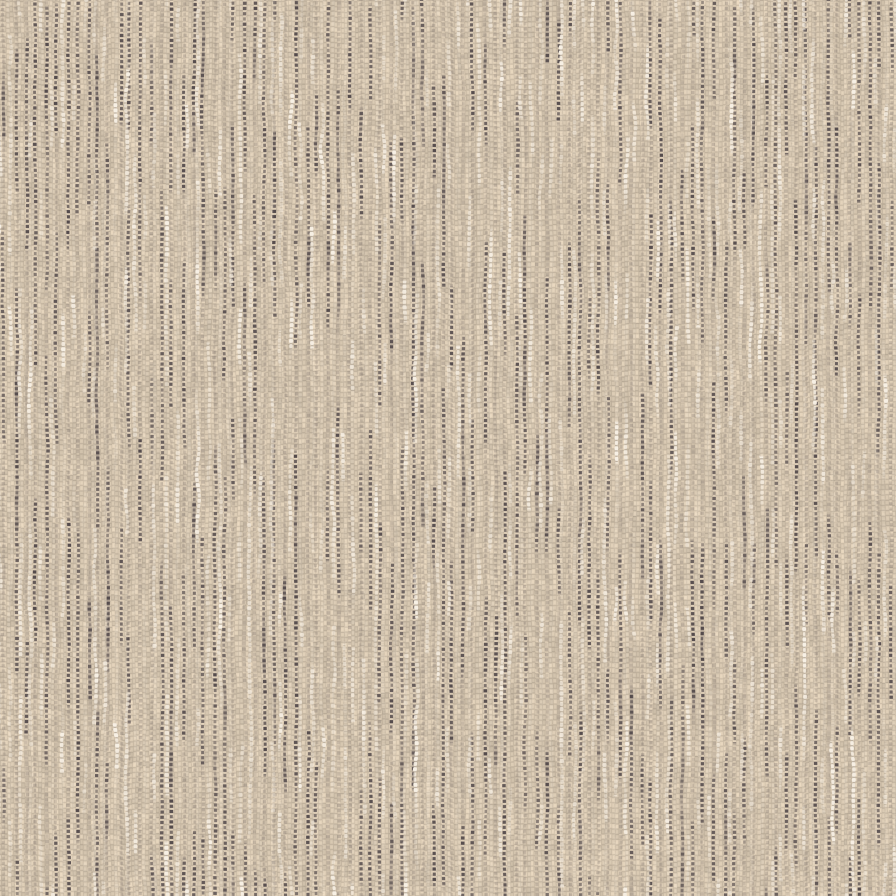
Reproduce this texture procedurally as a Shadertoy shader.

```glsl
// Beige woven cloth with broken dark dashes and pale slub threads running upright.
#define THREADS 258.0    // fine warp threads across the canvas
#define COLUMNS 86.0     // accent threads across the canvas
#define ROWS 172.0       // weft rows up the canvas
#define WOBBLE 0.0022    // sideways drift of the threads
#define DARK_SHARE 0.45  // part of the accent length that is dark
#define SLUB_SHARE 0.36  // part of the accent length that is pale
#define BEIGE vec3(0.855, 0.793, 0.703)
#define SHADE vec3(0.60, 0.55, 0.485)
#define DARK vec3(0.33, 0.295, 0.30)
#define PALE vec3(0.97, 0.94, 0.895)
#define SAMPLES 3        // antialiasing grid per axis

float hash(vec2 p) {
    return fract(sin(dot(p, vec2(127.1, 311.7))) * 43758.545);
}

float noise(vec2 p) {
    vec2 i = floor(p), f = fract(p);
    f = f * f * (3.0 - 2.0 * f);
    float low = mix(hash(i), hash(i + vec2(1.0, 0.0)), f.x);
    float high = mix(hash(i + vec2(0.0, 1.0)), hash(i + 1.0), f.x);
    return mix(low, high, f.y);
}

// Random runs along one thread: 1 inside a run, 0 outside.
float runs(float id, float y, float frequency, float share, float seed) {
    float s = y * frequency + 40.0 * hash(vec2(id, seed));
    s += 0.8 * noise(vec2(id * 2.7 + seed, s));
    float cell = floor(s);
    float inside = step(hash(vec2(cell, id + seed)), share);
    float before = step(hash(vec2(cell - 1.0, id + seed)), share);
    return mix(before, inside, smoothstep(0.0, 0.05, fract(s)));
}

// Plain weave: rounded threads of uneven width crossing over and under the weft.
vec3 ground(vec2 p) {
    vec2 q = p * vec2(THREADS, ROWS);
    q.x += 0.5 * (noise(vec2(p.x * THREADS * 0.5, p.y * 30.0)) - 0.5);
    float thread = floor(q.x);
    q.y += 0.4 * hash(vec2(thread, 2.0));
    vec2 cell = floor(q);
    vec2 f = abs(fract(q) - 0.5);
    float over = mod(cell.x + cell.y, 2.0);
    float sideGap = smoothstep(0.25, 0.5, f.x);
    float weftGap = smoothstep(0.22, 0.5, f.y);
    float gap = max(sideGap * (0.4 + 0.3 * over), weftGap * (0.8 - 0.35 * over));
    float streak = noise(vec2(thread * 7.3, p.y * 24.0)) - 0.5;
    float grain = hash(cell) - 0.5;
    return mix(BEIGE, SHADE, 0.58 * gap) * (1.0 + 0.07 * streak + 0.11 * grain);
}

// Dashed dark threads, one to a column; faint between their strong runs.
vec3 addDashes(vec3 color, vec2 p) {
    float x = p.x * COLUMNS;
    float id = floor(x);
    float center = 0.5 + 0.4 * (hash(vec2(id, 3.0)) - 0.5);
    center += 0.10 * (noise(vec2(id * 4.3, p.y * 50.0)) - 0.5);
    float row = p.y * ROWS + 0.4 * hash(vec2(id, 5.0));
    float knot = hash(vec2(id, floor(row)));
    float width = 0.12 + 0.05 * knot;
    float line = 1.0 - smoothstep(width - 0.03, width + 0.03, abs(fract(x) - center));
    float dash = 1.0 - smoothstep(0.25, 0.37, abs(fract(row) - 0.5));
    float solid = 0.4 * smoothstep(0.65, 0.85, noise(vec2(id * 6.1, p.y * 14.0)));
    float strength = 0.5 + 0.3 * noise(vec2(id * 5.7, p.y * 12.0)) + 0.4 * (knot - 0.3);
    float shown = mix(0.28, 1.0, runs(id, p.y, 9.0, DARK_SHARE, 11.0));
    color = mix(color, BEIGE * 1.07, 0.65 * line * shown);
    return mix(color, DARK, line * max(dash, solid) * shown * min(strength, 1.0));
}

// Pale slubs: thin beaded threads between the dark ones, mostly faint.
vec3 addSlubs(vec3 color, vec2 p) {
    float x = p.x * COLUMNS + 0.5;
    float id = floor(x);
    float bend = 0.30 * (noise(vec2(id * 3.1, p.y * 36.0)) - 0.5);
    float center = 0.5 + 0.3 * (hash(vec2(id, 7.0)) - 0.5) + bend;
    float row = p.y * ROWS + hash(vec2(id, 9.0));
    float bead = abs(fract(row) - 0.5);
    float knot = hash(vec2(floor(row), id));
    float width = (0.13 + 0.07 * knot) * sqrt(max(0.0, 1.0 - 3.4 * bead * bead));
    float body = 1.0 - smoothstep(width - 0.03, width + 0.03, abs(fract(x) - center));
    float rise = noise(vec2(id * 9.1, p.y * 16.0));
    float strength = 0.15 + 0.75 * rise * rise + 0.35 * knot;
    float shown = mix(0.2, 1.0, runs(id, p.y, 17.0, SLUB_SHARE, 23.0));
    float crease = smoothstep(0.3, 0.5, bead);
    return mix(color, mix(PALE, SHADE, 0.75 * crease), body * shown * min(strength, 1.0));
}

vec3 cloth(vec2 p) {
    p.x += WOBBLE * (noise(p * vec2(34.0, 18.0)) - 0.5);
    p.y += 0.5 * WOBBLE * (noise(p * vec2(22.0, 9.0) + 50.0) - 0.5);
    return addSlubs(addDashes(ground(p), p), p);
}

void mainImage(out vec4 fragColor, in vec2 fragCoord) {
    vec3 sum = vec3(0.0);
    for (int j = 0; j < SAMPLES; j++) {
        for (int i = 0; i < SAMPLES; i++) {
            vec2 offset = (vec2(i, j) + 0.5) / float(SAMPLES) - 0.5;
            sum += cloth((fragCoord + offset) / iResolution.y);
        }
    }
    fragColor = vec4(sum / float(SAMPLES * SAMPLES), 1.0);
}
```
